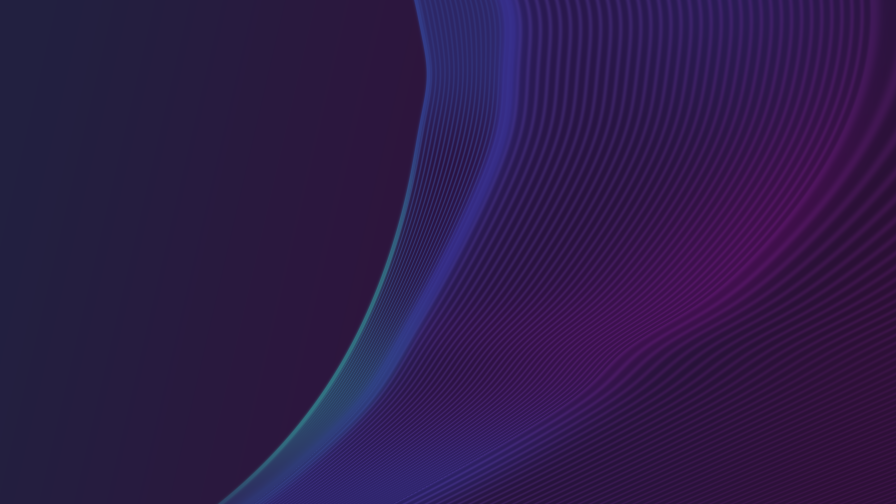
A Shadertoy shader for this background:

```glsl
float bump(float v, float center, float width) {
    float t = (v - center) / width;
    return exp(-t * t);
}

// Horizontal position of each fold of the veil at height y
float edgeFold(float y) {
    return 0.433 + y * (1.245 + y * (-1.679 + y * (1.394 - 0.571 * y)))
         + 0.011 * bump(y, 0.85, 0.08);
}

float blueFold(float y) {
    return 0.498 + y * (1.391 + y * (-2.13 + y * (2.51 - 1.262 * y)))
         + 0.011 * bump(y, 0.21, 0.1) - 0.017 * bump(y, 0.87, 0.1);
}

float magentaFold(float y) {
    return 0.78 + y * (1.95 - y) - 0.04 * bump(y, 0.31, 0.07);
}

float outerFold(float y) {
    return 1.3 + 2.3 * y;
}

// Horizontal offset turned into perpendicular distance
float perpendicular(float offset) {
    vec2 slope = vec2(dFdx(offset), dFdy(offset));
    return offset / (max(length(slope), 1e-5) * iResolution.y);
}

void mainImage(out vec4 fragColor, in vec2 fragCoord) {
    vec2 p = fragCoord / iResolution.y;
    float x = p.x, y = p.y;
    float edge = edgeFold(y), blue = blueFold(y);
    float magenta = magentaFold(y), outer = outerFold(y);

    float edgeDist = perpendicular(x - edge);
    float blueDist = perpendicular(x - blue);
    float magentaDist = perpendicular(x - magenta);
    float inside = smoothstep(-1.0, 1.0, edgeDist * iResolution.y);

    // Dark backdrop
    vec3 color = mix(vec3(0.132, 0.125, 0.25), vec3(0.18, 0.08, 0.24),
                     smoothstep(0.0, 1.0, x * 0.95 + (1.0 - y) * 0.22));
    vec3 veil = mix(vec3(0.175, 0.085, 0.265), vec3(0.195, 0.068, 0.235),
                    smoothstep(1.0, 1.75, x - 0.3 * y));

    // Blue panel between the first two folds, teal towards its foot
    float panel = 1.0 - smoothstep(-0.02, 0.025, blueDist);
    float foot = bump(y, 0.2, 0.2);
    float panelLight = 0.3 + 0.62 * smoothstep(0.65, 0.88, y) + 0.4 * foot;
    vec3 panelColor = mix(vec3(0.18, 0.17, 0.43), vec3(0.17, 0.33, 0.46), foot);
    veil = mix(veil, panelColor, panel * min(panelLight, 0.95));

    // Broad glows beyond the second fold
    float beyond = smoothstep(-0.01, 0.02, blueDist);
    veil += beyond * vec3(0.015, 0.05, 0.14) * exp(-max(blueDist, 0.0) * 11.0) * (0.4 + 0.6 * y);
    float band = magentaDist < 0.0 ? bump(magentaDist, 0.0, 0.19) : bump(magentaDist, 0.0, 0.055);
    veil += beyond * band * vec3(0.1, -0.01, 0.085) * bump(y, 0.46, 0.33);
    veil += beyond * vec3(0.015, 0.035, 0.1) * bump(x, 1.42, 0.33) * smoothstep(0.55, 1.05, y);
    veil += beyond * band * vec3(0.0, 0.065, 0.15) * bump(y, 0.03, 0.15);

    // Fine threads, interpolated between neighbouring folds
    float thread = 18.0 * (x - edge) / (blue - edge);
    if (x > blue) thread = 18.0 + 36.0 * (x - blue) / (magenta - blue);
    if (x > magenta) thread = 54.0 + 24.0 * (x - magenta) / (outer - magenta);
    float density = length(vec2(dFdx(thread), dFdy(thread)));
    float stroke = pow(0.5 + 0.5 * cos(6.2832 * thread), 2.0) - 0.375;
    stroke *= 1.0 - smoothstep(0.3, 0.6, density);
    vec3 threadColor = mix(vec3(0.07, 0.055, 0.12), vec3(0.075, 0.02, 0.085),
                           smoothstep(0.1, 0.5, blueDist));
    threadColor = mix(threadColor, vec3(0.04, 0.12, 0.18), panel);
    threadColor *= 1.0 - 0.65 * panel * smoothstep(0.65, 0.9, y);
    threadColor *= 1.0 - 0.35 * smoothstep(0.1, 0.4, magentaDist);
    veil += threadColor * stroke;

    // Soft bright ridge on the second fold
    vec3 ridgeColor = mix(vec3(0.19, 0.27, 0.56), vec3(0.22, 0.19, 0.57), smoothstep(0.2, 0.5, y));
    float ridge = bump(blueDist, 0.0, 0.015) + 0.25 * bump(blueDist, 0.0, 0.04);
    veil = mix(veil, ridgeColor, min(ridge, 1.0) * (0.5 + 0.32 * smoothstep(0.0, 0.35, y)));

    color = mix(color, veil, inside);

    // Thin luminous rim on the first fold
    vec3 rimColor = mix(vec3(0.2, 0.5, 0.54), vec3(0.2, 0.25, 0.56), smoothstep(0.4, 0.8, y));
    float rim = bump(edgeDist, 0.003, 0.0045) + 0.3 * inside * exp(-max(edgeDist, 0.0) * 45.0);
    color = mix(color, rimColor, min(rim, 1.0) * 0.8 * smoothstep(-0.15, 0.2, y));

    fragColor = vec4(clamp(color, 0.0, 1.0), 1.0);
}
```
